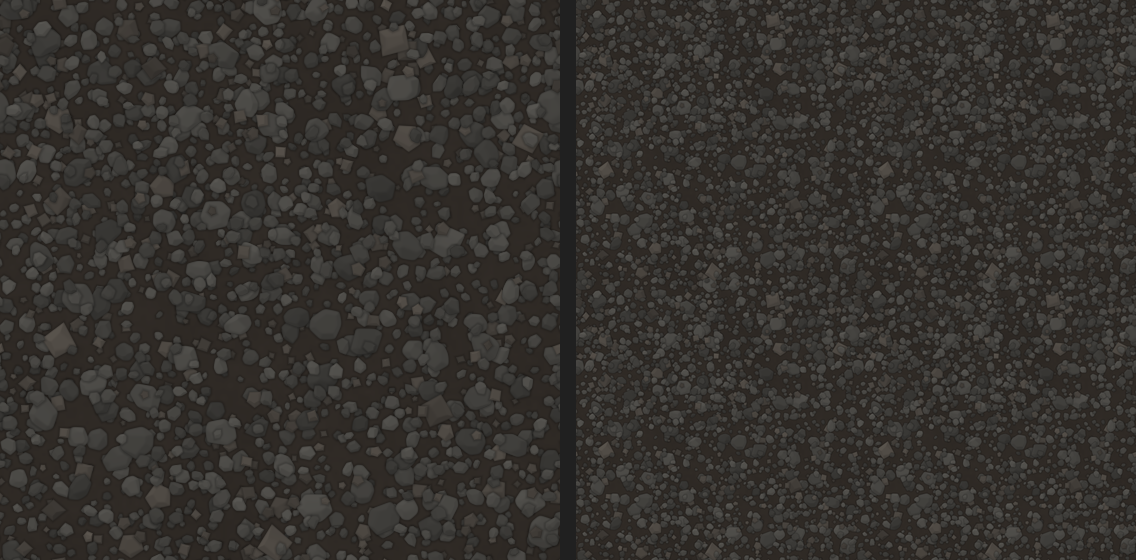
Left: one tile. Right: repeated 2 by 2.
Reproduce this texture procedurally as a Shadertoy shader.

```glsl
// Dark faceted gravel scattered over brown soil, tiling on both axes.

// Integer hash: three random values in 0..1
vec3 hash3(ivec3 key) {
    uvec3 v = uvec3(key + 64) * 1664525u + 1013904223u;
    v.x += v.y * v.z; v.y += v.z * v.x; v.z += v.x * v.y;
    v ^= v >> 16u;
    v.x += v.y * v.z; v.y += v.z * v.x; v.z += v.x * v.y;
    return vec3(v >> 8u) / 16777216.0;
}

// Value noise that wraps after a whole number of cells
float wrapNoise(vec2 uv, float cells) {
    vec2 p = uv * cells, f = fract(p);
    f = f * f * (3.0 - 2.0 * f);
    vec4 corner;
    for (int i = 0; i < 4; i++) {
        vec2 c = mod(floor(p) + vec2(i & 1, i >> 1), cells);
        corner[i] = hash3(ivec3(c, int(cells) + 500)).x;
    }
    return mix(mix(corner.x, corner.y, f.x), mix(corner.z, corner.w, f.x), f.y);
}

// Distance to a rounded polygon (x) and the shade of its facets (y).
// q is measured in stone radii
vec2 stone(vec2 q, vec2 light, float sides, bool blocky, ivec3 key) {
    float sharpness = blocky ? 30.0 : 15.0;
    float edgeSum = 0.0;

    // Tilted top face, then one sloping facet per side
    vec2 tilt = hash3(key + ivec3(0, 0, 900)).xy - 0.5;
    float weight = exp(-30.0 * clamp(0.36 + dot(q, tilt) * 0.5, -1.0, 2.0));
    float weightSum = weight;
    float shadeSum = weight * 0.03;
    for (float i = 0.0; i < sides; i++) {
        vec3 rnd = hash3(key + ivec3(0, 0, 1000 + 10 * int(i)));
        float angle = 6.28318 * (i + (blocky ? 0.15 : 0.55) * rnd.x) / sides;
        vec2 dir = vec2(cos(angle), sin(angle));
        float reach = mix(0.8, 1.02, rnd.y);
        float slope = mix(0.5, 1.5, rnd.z);
        float d = clamp(dot(q, dir) - reach, -3.0, 1.5);
        edgeSum += exp(sharpness * d);
        weight = exp(30.0 * d * slope);
        weightSum += weight;
        shadeSum += weight * (dot(dir, light) * 0.07 + (rnd.x - 0.5) * 0.07);
    }
    return vec2(log(edgeSum) / sharpness, shadeSum / weightSum);
}

// Paints one layer of stones, one candidate per grid cell
vec3 paintLayer(vec3 color, vec2 uv, int layer, float cells, float px) {
    vec2 base = floor(uv * cells);
    for (int k = 0; k < 9; k++) {
        vec2 cell = base + vec2(k % 3 - 1, k / 3 - 1);
        ivec3 key = ivec3(mod(cell, cells), layer * 7919);
        vec3 place = hash3(key);
        vec3 form = hash3(key + ivec3(0, 0, 300));
        vec3 look = hash3(key + ivec3(0, 0, 600));

        // Stones gather in loose clusters
        vec2 home = (vec2(key.xy) + place.xy) / cells;
        if (place.z > 0.46 + 0.5 * wrapNoise(home, 7.0)) continue;

        bool blocky = look.x < 0.2;
        float sides = blocky ? 4.0 + floor(look.y * 2.0) : 6.0 + floor(look.y * 3.0);
        float radius = mix(0.24, 0.42, form.x) * (blocky ? 0.8 : 1.0) / cells;
        float turn = form.y * 6.28318;
        mat2 spin = mat2(cos(turn), sin(turn), -sin(turn), cos(turn));
        vec2 q = (uv - (cell + place.xy) / cells) * spin / radius;
        q.y *= 1.0 + (blocky ? 0.12 : 0.4) * form.z;

        vec2 shape = stone(q, vec2(-0.35, 0.9) * spin, sides, blocky, key);
        float d = shape.x * radius;

        // Soft contact shadow, then the stone with a darker rim
        float shadow = 1.0 - smoothstep(0.0, 0.007, d);
        color *= 1.0 - 0.17 * shadow * shadow;
        if (d < px) {
            float tone = mix(0.205, 0.295, look.z) * mix(0.93, 1.02, float(layer) / 3.0);
            vec3 tint = blocky ? vec3(1.07, 1.0, 0.92) : vec3(1.02, 1.0, 0.95);
            vec3 rock = tint * tone * (1.0 + 1.4 * shape.y);
            rock *= 1.0 - 0.13 * smoothstep(-0.0028, 0.0, d);
            color = mix(color, rock, 1.0 - smoothstep(-0.7 * px, 0.7 * px, d));
        }
    }
    return color;
}

void mainImage(out vec4 fragColor, in vec2 fragCoord) {
    vec2 uv = fragCoord / iResolution.xy;
    float px = 1.0 / iResolution.y;

    // Soil with faint broad and fine mottling
    float mottle = 0.6 * wrapNoise(uv, 9.0) + 0.4 * wrapNoise(uv, 90.0);
    vec3 color = vec3(0.183, 0.163, 0.145) * mix(0.94, 1.06, mottle);

    // Buried grit, pebbles, large stones, then loose pebbles on top
    float gridCells[4] = float[4](40.0, 20.0, 13.0, 27.0);
    for (int layer = 0; layer < 4; layer++)
        color = paintLayer(color, uv, layer, gridCells[layer], px);

    fragColor = vec4(color, 1.0);
}
```
